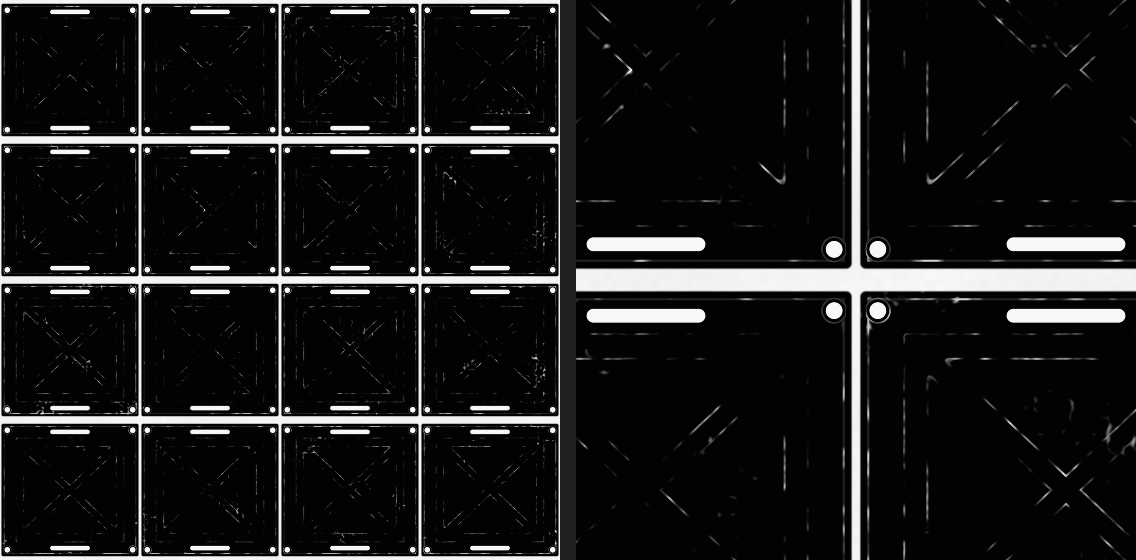
Left: the whole. Right: its middle third, enlarged.
Reproduce this texture map procedurally as a Shadertoy shader.

```glsl
// Four by four black plates divided by pale joints, with slots, rivet holes and a braced frame.
// Distance functions give the plates and pressed ridges; wrapped gradient noise breaks
// the ridges into worn traces and scatters scuffs, differently on every plate.

// Lengths are in plate cells: one cell is a quarter of the canvas.
const float REPEATS = 4.0;
const vec2 PLATE_HALF = vec2(0.4906, 0.474);
const float PLATE_ROUND = 0.014;
const float RIM_INSET = 0.020;
const vec2 FRAME_HALF = vec2(0.385, 0.371);
const vec2 BRACE_HALF = vec2(0.330, 0.3125);
const float BEAM_HALF = 0.024;
const float CORNER_BLEND = 0.022;
const float RIDGE_HALF = 0.0024;
const vec2 HOLE_POS = vec2(0.448, 0.427);
const float HOLE_RADIUS = 0.020;
const float RING_RADIUS = 0.029;
const float SLOT_Y = 0.415;
const float SLOT_REACH = 0.125;
const float SLOT_RADIUS = 0.0165;
const float WEAR_THRESHOLD = 0.74;
const float WEAR_SOFTNESS = 0.55;
const float PLATE_SHADE = 0.008;
const float JOINT_SHADE = 0.955;

uint hashBits(uvec2 v, uint seed) {
    uint h = v.x * 1597u + v.y * 51749u + seed * 7919u;
    h = (h ^ (h >> 15)) * 73244475u;
    h = (h ^ (h >> 13)) * 73244475u;
    return h ^ (h >> 16);
}

float hash01(vec2 cell, uint seed) {
    return float(hashBits(uvec2(cell), seed) & 65535u) / 65535.0;
}

vec2 gradientAt(vec2 node, vec2 period, uint seed) {
    float angle = 6.28318 * hash01(mod(node, period), seed);
    return vec2(cos(angle), sin(angle));
}

// Gradient noise that wraps after a whole number of lattice cells.
float wrapNoise(vec2 uv, vec2 period, uint seed) {
    vec2 x = uv * period, i = floor(x), f = x - i;
    vec2 u = f * f * f * (f * (f * 6.0 - 15.0) + 10.0);
    vec2 e = vec2(1.0, 0.0);
    float a = dot(gradientAt(i, period, seed), f);
    float b = dot(gradientAt(i + e.xy, period, seed), f - e.xy);
    float c = dot(gradientAt(i + e.yx, period, seed), f - e.yx);
    float d = dot(gradientAt(i + e.xx, period, seed), f - e.xx);
    return mix(mix(a, b, u.x), mix(c, d, u.x), u.y);
}

float boxDistance(vec2 p, vec2 halfSize, float radius) {
    vec2 q = abs(p) - halfSize + radius;
    return length(max(q, 0.0)) + min(max(q.x, q.y), 0.0) - radius;
}

float smoothMax(float a, float b, float k) {
    float h = max(k - abs(a - b), 0.0) / k;
    return max(a, b) + h * h * k * 0.25;
}

float fill(float d, float soft) {
    return 1.0 - smoothstep(-0.5 * soft, 0.5 * soft, d);
}

float stroke(float d, float halfWidth, float soft) {
    return fill(abs(d) - halfWidth, soft);
}

void mainImage(out vec4 fragColor, in vec2 fragCoord) {
    vec2 uv = fragCoord / iResolution.xy;
    vec2 cell = floor(uv * REPEATS);
    vec2 p = fract(uv * REPEATS) - 0.5;
    vec2 q = abs(p);
    float soft = REPEATS / min(iResolution.x, iResolution.y);

    // Plate, frame and the four triangles between the crossed beams
    float plate = boxDistance(p, PLATE_HALF, PLATE_ROUND);
    float frame = boxDistance(p, FRAME_HALF, 0.006);
    float beam = abs(dot(q, normalize(vec2(BRACE_HALF.y, -BRACE_HALF.x))));
    float brace = smoothMax(boxDistance(p, BRACE_HALF, 0.0), BEAM_HALF - beam, CORNER_BLEND);
    float hole = length(q - HOLE_POS);
    float slot = length(vec2(max(q.x - SLOT_REACH, 0.0), q.y - SLOT_Y)) - SLOT_RADIUS;

    // Noise layers: large patches, streaks along both axes, breaks and grain
    float patches = wrapNoise(uv, vec2(13.0), 1u);
    float streaks = max(wrapNoise(uv, vec2(34.0, 82.0), 2u), wrapNoise(uv, vec2(90.0, 38.0), 3u));
    float breaks = wrapNoise(uv, vec2(47.0), 4u) + 0.6 * wrapNoise(uv, vec2(120.0), 5u);
    float grain = wrapNoise(uv, vec2(190.0), 6u);
    float age = hash01(cell, 7u) - 0.5;

    // Scuffs gather along ridges and the plate edge
    float ridgeDist = min(abs(frame), abs(brace));
    float exposure = 0.22 * exp(-ridgeDist / 0.012) + 0.34 * exp(-abs(plate + RIM_INSET) / 0.016);
    float score = 0.85 * patches + 0.55 * streaks + 0.75 * grain + exposure + 0.12 * age;
    float wear = 0.9 * smoothstep(0.0, WEAR_SOFTNESS, score - WEAR_THRESHOLD);

    // Broken pressed lines
    float broken = smoothstep(-0.05, 0.5, breaks + 0.35 * patches + 0.2 * age);
    float ridges = max(0.75 * stroke(brace, RIDGE_HALF, soft), 0.6 * stroke(frame, RIDGE_HALF, soft));
    float rim = stroke(plate + RIM_INSET, RIDGE_HALF, soft) * (0.12 + 0.7 * broken);
    float shade = PLATE_SHADE + max(wear, max(ridges * broken * (0.65 + grain), rim));

    // Dark collars, broken rings, holes and slots
    shade = mix(shade, PLATE_SHADE, fill(min(hole - RING_RADIUS, slot - 0.006), soft));
    shade = max(shade, stroke(hole - RING_RADIUS, 0.002, soft) * (0.2 + 0.5 * broken));
    shade = mix(shade, 0.97, fill(min(hole - HOLE_RADIUS, slot), soft));

    // Dark plate lip, then the pale joint
    shade *= 1.0 - 0.8 * stroke(plate + 0.010, 0.004, soft);
    float joint = smoothstep(-0.5 * soft - 0.003, 0.5 * soft + 0.001, plate);
    shade = mix(shade, JOINT_SHADE + 0.025 * patches + 0.02 * grain, joint);

    fragColor = vec4(vec3(clamp(shade, 0.0, 1.0)), 1.0);
}
```
